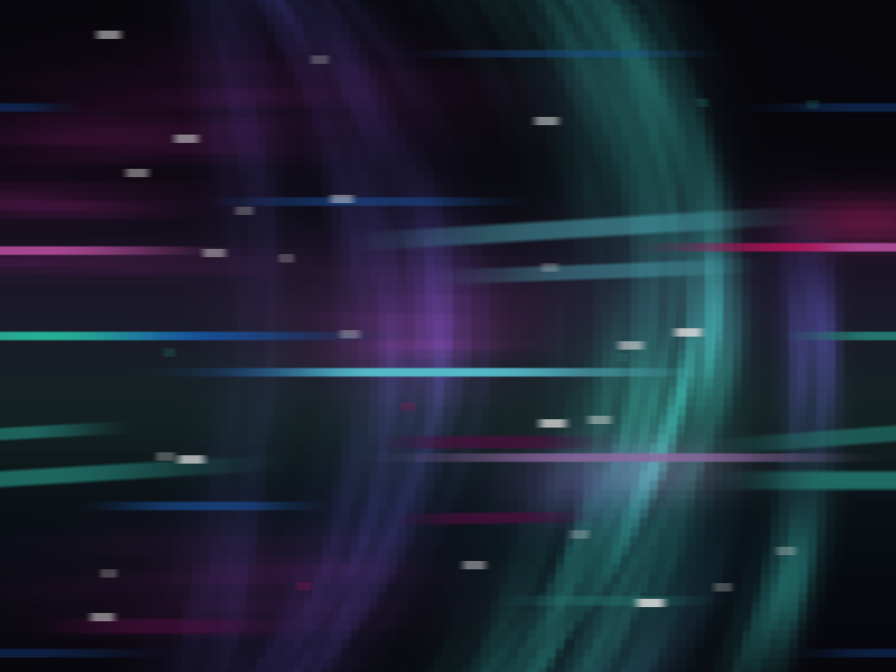
Write a WebGL 1 fragment shader that draws this background.

```glsl
precision highp float;
// Glitched aurora: curved light ribbons, horizontal streaks and small pixel flecks on a dark sky.
uniform vec2 u_resolution;

const vec2 GRID = vec2(96.0, 72.0);
const vec3 TEAL = vec3(0.14, 0.50, 0.46);
const vec3 CYAN = vec3(0.33, 0.72, 0.78);
const vec3 BLUE = vec3(0.09, 0.33, 0.64);
const vec3 NAVY = vec3(0.06, 0.16, 0.34);
const vec3 VIOLET = vec3(0.19, 0.17, 0.41);
const vec3 MAGENTA = vec3(0.31, 0.05, 0.25);
const vec3 PINK = vec3(0.66, 0.28, 0.57);
const vec3 ROSE = vec3(0.64, 0.08, 0.33);

float hash(vec2 p) {
  return fract(sin(dot(p, vec2(127.1, 311.7))) * 43758.5);
}

float gradientDot(vec2 corner, vec2 offset) {
  float angle = 6.2832 * hash(corner);
  return dot(vec2(cos(angle), sin(angle)), offset);
}

float gradientNoise(vec2 p) {
  vec2 i = floor(p), f = fract(p);
  vec2 s = f * f * (3.0 - 2.0 * f), e = vec2(1.0, 0.0);
  float low = mix(gradientDot(i, f), gradientDot(i + e, f - e), s.x);
  float high = mix(gradientDot(i + e.yx, f - e.yx), gradientDot(i + 1.0, f - 1.0), s.x);
  return mix(low, high, s.y);
}

float bell(float x, float center, float width) {
  float d = (x - center) / width;
  return exp(-d * d);
}

float glow(vec2 p, vec2 center, vec2 radius) {
  return bell(p.x, center.x, radius.x) * bell(p.y, center.y, radius.y);
}

// Parabolic band with a crisp right side; bend holds the curvature below and above the apex
float ribbon(vec2 p, vec2 apex, vec2 bend, float width, float seed) {
  float d = p.y - apex.y;
  float x = p.x - apex.x + mix(bend.x, bend.y, step(0.0, d)) * d * d;
  float w = width * (1.0 + abs(d)) * mix(1.0, 0.6, step(0.0, x));
  float fibre = gradientNoise(vec2(x * 24.0 + seed, p.y * 3.0))
              + 0.6 * gradientNoise(vec2(x * 60.0 - seed, p.y * 5.0));
  return bell(x, 0.0, w) * clamp(0.8 + 0.9 * fibre, 0.0, 1.4);
}

// Thin tapered line: slope tilts it, reach is its half length
float streak(vec2 p, vec2 center, float reach, float slope, float thickness) {
  float x = p.x - center.x;
  float y = abs(p.y - center.y - slope * x);
  float taper = 1.0 - smoothstep(0.15, 1.0, abs(x) / reach);
  return taper * (1.0 - smoothstep(0.6, 1.2, y / thickness));
}

vec3 sky(vec2 p) {
  vec3 c = vec3(0.027, 0.025, 0.045);
  c += vec3(0.070, 0.052, 0.098) * bell(p.y, 0.56, 0.12);
  c += vec3(0.040, 0.095, 0.077) * bell(p.y, 0.39, 0.12);
  return c + vec3(0.0, 0.022, 0.026) * bell(p.y, 0.2, 0.12);
}

vec3 hazes(vec2 p) {
  float m = 0.55 * glow(p, vec2(0.12, 0.79), vec2(0.15, 0.035));
  m += 0.6 * glow(p, vec2(0.04, 0.70), vec2(0.15, 0.03));
  m += 0.55 * glow(p, vec2(0.08, 0.61), vec2(0.18, 0.02));
  m += 0.3 * glow(p, vec2(0.30, 0.86), vec2(0.26, 0.07));
  m += 0.6 * glow(p, vec2(0.46, 0.51), vec2(0.13, 0.08));
  m += 0.35 * glow(p, vec2(0.25, 0.13), vec2(0.22, 0.08));
  m *= 0.9 + 0.7 * gradientNoise(p * vec2(4.0, 38.0));
  vec3 c = MAGENTA * m + ROSE * 0.45 * glow(p, vec2(0.97, 0.67), vec2(0.09, 0.04));
  c += vec3(0.17, 0.10, 0.16) * glow(p, vec2(0.74, 0.30), vec2(0.08, 0.045));
  return c + (VIOLET + MAGENTA) * 0.25 * glow(p, vec2(0.64, 0.28), vec2(0.08, 0.06));
}

vec3 aurora(vec2 p) {
  float center = bell(p.y, 0.47, 0.17);
  vec3 c = TEAL * (0.34 + 0.65 * center) * ribbon(p, vec2(0.785, 0.60), vec2(0.5, 0.62), 0.06, 2.0);
  c += TEAL * 0.28 * ribbon(p, vec2(0.74, 0.56), vec2(0.3, 0.55), 0.09, 9.0);
  c += VIOLET * (0.25 + 0.5 * center) * ribbon(p, vec2(0.505, 0.52), vec2(0.6, 0.6), 0.05, 5.0);
  c += VIOLET * 0.35 * ribbon(p, vec2(0.43, 0.48), vec2(0.4, 0.4), 0.05, 13.0);
  c += VIOLET * 0.25 * ribbon(p, vec2(0.29, 0.55), vec2(0.2, 0.2), 0.04, 21.0);
  float edge = ribbon(p, vec2(0.915, 0.46), vec2(0.32, 0.32), 0.035, 17.0);
  c += edge * (VIOLET * 0.95 * bell(p.y, 0.48, 0.14) + TEAL * 0.55 * bell(p.y, 0.12, 0.16));
  float tail = 1.0 - smoothstep(0.08, 0.30, p.y);
  return c + tail * 0.2 * (VIOLET + TEAL) * ribbon(p, vec2(0.80, 0.42), vec2(0.5, 0.5), 0.05, 29.0);
}

vec3 addStreaks(vec3 c, vec2 p) {
  c = mix(c, NAVY, 0.8 * streak(p, vec2(0.0, 0.840), 0.1, 0.0, 0.007));
  c = mix(c, NAVY, 0.8 * streak(p, vec2(1.0, 0.840), 0.19, 0.0, 0.007));
  c = mix(c, NAVY, 0.7 * streak(p, vec2(0.0, 0.028), 0.22, 0.0, 0.007));
  c = mix(c, NAVY, 0.7 * streak(p, vec2(1.0, 0.028), 0.13, 0.0, 0.007));
  c = mix(c, BLUE, 0.4 * streak(p, vec2(0.63, 0.920), 0.20, 0.0, 0.006));
  c = mix(c, BLUE, 0.5 * streak(p, vec2(0.41, 0.700), 0.20, 0.0, 0.007));
  c = mix(c, BLUE, 0.6 * streak(p, vec2(0.23, 0.247), 0.15, 0.0, 0.007));
  c = mix(c, CYAN, 0.48 * streak(p, vec2(0.65, 0.660), 0.28, 0.08, 0.015));
  c = mix(c, CYAN, 0.4 * streak(p, vec2(0.67, 0.596), 0.20, 0.05, 0.012));
  c = mix(c, TEAL, 0.7 * streak(p, vec2(0.0, 0.354), 0.16, 0.07, 0.010));
  c = mix(c, TEAL, 0.75 * streak(p, vec2(0.0, 0.287), 0.34, 0.08, 0.013));
  c = mix(c, TEAL, 0.6 * streak(p, vec2(1.0, 0.355), 0.24, 0.10, 0.013));
  c = mix(c, TEAL, 0.8 * streak(p, vec2(0.98, 0.285), 0.20, 0.0, 0.015));
  c = mix(c, TEAL, 0.35 * streak(p, vec2(0.68, 0.106), 0.14, 0.0, 0.008));
  c = mix(c, MAGENTA, 0.7 * streak(p, vec2(0.55, 0.229), 0.13, 0.02, 0.009));
  c = mix(c, MAGENTA, 0.7 * streak(p, vec2(0.55, 0.342), 0.15, 0.0, 0.010));
  c = mix(c, MAGENTA, 0.5 * streak(p, vec2(0.18, 0.068), 0.16, 0.0, 0.012));
  c = mix(c, PINK, streak(p, vec2(0.0, 0.627), 0.27, 0.0, 0.007));
  c = mix(c, mix(ROSE, PINK, smoothstep(0.88, 0.97, p.x)), streak(p, vec2(0.94, 0.632), 0.25, 0.0, 0.007));
  c = mix(c, mix(PINK, CYAN, 0.3), 0.8 * streak(p, vec2(0.70, 0.319), 0.31, 0.0, 0.007));
  c = mix(c, mix(vec3(0.15, 0.68, 0.58), BLUE, smoothstep(0.05, 0.24, p.x)), streak(p, vec2(0.10, 0.5), 0.37, 0.0, 0.007));
  c = mix(c, TEAL, 0.9 * streak(p, vec2(1.0, 0.5), 0.14, 0.0, 0.007));
  return mix(c, mix(BLUE, CYAN, smoothstep(0.22, 0.42, p.x)), streak(p, vec2(0.48, 0.446), 0.34, 0.0, 0.007));
}

// Scattered short dashes, mostly pale, a few tinted
vec3 addFlecks(vec3 c, vec2 p) {
  for (int i = 0; i < 30; i++) {
    float id = float(i) + 1.0;
    vec2 center = vec2(0.03, 0.05) + 0.9 * vec2(hash(vec2(id, 3.0)), hash(vec2(id, 8.0)));
    float power = hash(vec2(id, 15.0));
    vec2 size = vec2(mix(0.009, 0.022, power), 0.0065);
    vec2 d = abs(p - center) / size;
    float mask = (1.0 - smoothstep(0.3, 1.1, d.x)) * (1.0 - smoothstep(0.8, 1.1, d.y));
    vec3 tint = mix(mix(TEAL, ROSE, step(0.12, power)), vec3(0.85), step(0.24, power));
    c = mix(c, tint, mask * mix(0.25, 0.95, power * power * power));
  }
  return c;
}

void main() {
  vec2 p = gl_FragCoord.xy / u_resolution;
  vec2 g = p * GRID;
  vec2 cell = (floor(g) + smoothstep(0.2, 0.8, fract(g))) / GRID;
  vec3 color = sky(cell) + hazes(cell) + aurora(cell);
  color = addStreaks(color, p);
  gl_FragColor = vec4(addFlecks(color, p), 1.0);
}
```
